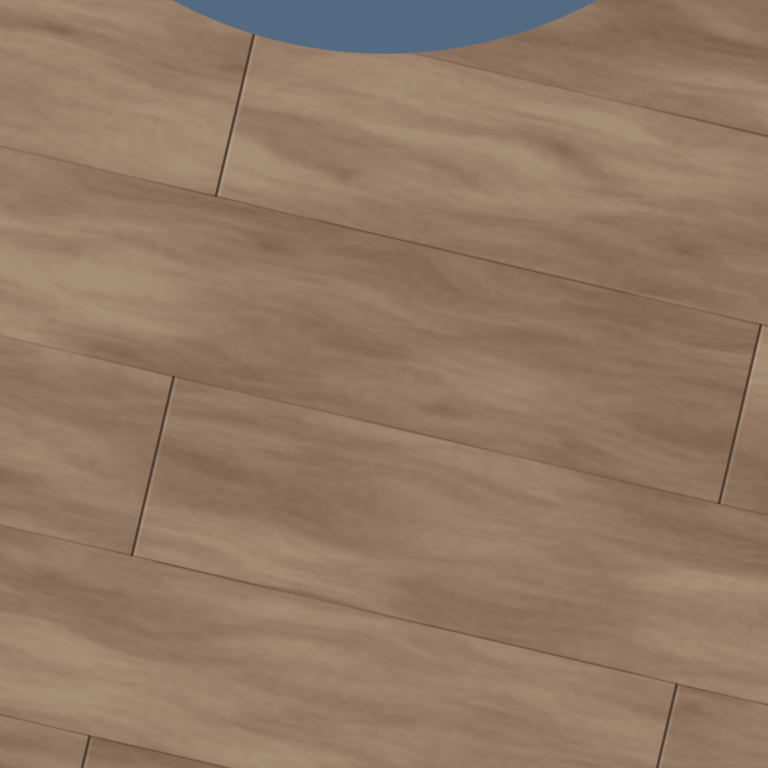
A Shadertoy shader for this texture:

```glsl
// Tilted rows of brown oak floor planks with staggered joints, under the rim of a blue disc.

const float TILT = 0.23;                      // slope of the rows, radians
const vec2 PLANK = vec2(1.458, 0.2402);       // length and height of one plank
const vec2 FIRST_CORNER = vec2(0.332, -0.055);
const vec2 DISC_CENTRE = vec2(0.501, 1.512);
const float DISC_RADIUS = 0.582;

const vec3 WOOD_DARK = vec3(0.50, 0.395, 0.315);
const vec3 WOOD_LIGHT = vec3(0.635, 0.535, 0.445);
const vec3 GROOVE = vec3(0.25, 0.19, 0.15);
const vec3 DISC_BLUE = vec3(0.33, 0.41, 0.51);

vec3 hash3(vec2 p) {
    vec3 q = fract(p.xyx * vec3(0.1031, 0.1030, 0.0973));
    q += dot(q, q.yxz + 33.33);
    return fract((q.xxy + q.yzz) * q.zyx);
}

// Smooth cellular noise: random cell tones blended by distance, centred on zero.
float cellTone(vec2 p) {
    vec2 cell = floor(p);
    float sum = 0.0, total = 0.0;
    for (int j = -1; j <= 1; j++)
    for (int i = -1; i <= 1; i++) {
        vec2 c = cell + vec2(i, j);
        vec3 h = hash3(c);
        vec2 d = c + 0.2 + 0.6 * h.xy - p;
        float w = exp(-5.0 * dot(d, d));
        sum += w * h.z;
        total += w;
    }
    return sum / total - 0.5;
}

// Sparse dark knots, each a small core with a long soft tail.
float knots(vec2 p, vec2 size) {
    vec2 cell = floor(p / size);
    float dark = 0.0;
    for (int j = -1; j <= 1; j++)
    for (int i = -1; i <= 1; i++) {
        vec2 c = cell + vec2(i, j);
        vec3 h = hash3(c + 71.0);
        vec2 d = p - (c + 0.15 + 0.7 * h.xy) * size;
        float core = exp(-dot(d * d, vec2(6000.0, 30000.0)));
        float tail = exp(-dot(d * d, vec2(350.0, 5000.0)));
        dark += smoothstep(0.5, 1.0, h.z) * (0.5 * core + 0.5 * tail);
    }
    return dark;
}

// Wood tone from 0 (dark) to 1 (light); p runs along x with the grain.
float woodTone(vec2 p, vec2 seed) {
    vec2 q = p + seed;
    q.y += 0.008 * sin(q.x * 9.0 + 2.0 * sin(q.y * 21.0)) + 0.004 * sin(q.x * 23.0 + q.y * 40.0);
    float tone = 0.62;
    tone += 0.75 * cellTone(q * vec2(2.8, 14.0));
    tone += 0.55 * cellTone(q * vec2(6.0, 42.0) + 17.0);
    tone += 0.28 * cellTone(q * vec2(17.0, 115.0) + 43.0);
    tone += 0.16 * cellTone(q * vec2(85.0, 190.0) + 91.0);
    tone += 0.02 * sin(q.y * 310.0 + 4.0 * sin(q.x * 7.0) + 3.0 * sin(q.y * 47.0));
    return tone - 0.55 * knots(q, vec2(0.22, 0.11));
}

float line(float dist, float halfWidth, float pixel) {
    return 1.0 - smoothstep(halfWidth - pixel, halfWidth + pixel, abs(dist));
}

void mainImage(out vec4 fragColor, in vec2 fragCoord) {
    vec2 uv = fragCoord / iResolution.y;
    float pixel = 1.0 / iResolution.y;

    // Plank coordinates: x along the row, y down across the rows.
    float c = cos(TILT), s = sin(TILT);
    vec2 down = vec2(uv.x, 1.0 - uv.y);
    vec2 p = vec2(c * down.x + s * down.y, c * down.y - s * down.x) - FIRST_CORNER;
    float row = floor(p.y / PLANK.y);
    float along = p.x / PLANK.x - 0.5 * mod(row, 2.0);
    vec2 plank = vec2(floor(along), row);

    // Signed distances to the nearest end joint and the nearest long seam.
    float joint = (fract(along + 0.5) - 0.5) * PLANK.x;
    float seam = (fract(p.y / PLANK.y + 0.5) - 0.5) * PLANK.y;

    // Wood figure, shaded gently across the floor and towards the seams.
    vec3 plankHash = hash3(plank + 31.0);
    float tone = woodTone(p, floor(plankHash.xy * 40.0) + 5.0);
    tone += 0.12 * (plankHash.z - 0.5) + 0.14 * (uv.y - 0.5) - 0.12 * (uv.x - 0.5);
    tone -= 0.10 * exp(-abs(seam) * 70.0);
    vec3 color = mix(WOOD_DARK, WOOD_LIGHT, clamp(tone, -0.1, 1.1));

    // Seams fade in and out but deepen beside a joint; joints are crisp with a pale lip.
    float wear = smoothstep(-0.2, 0.3, cellTone(vec2(p.x * 7.0, floor(p.y / PLANK.y + 0.5) * 3.7)));
    float seamDepth = 0.16 + 0.26 * wear + 0.3 * exp(-abs(joint) * 14.0);
    color = mix(color, GROOVE, seamDepth * line(seam, 0.0013, pixel));
    color += 0.05 * line(joint - 0.004, 0.0015, pixel);
    color = mix(color, GROOVE, 0.85 * line(joint, 0.0016, pixel));

    // Blue disc over the top edge.
    float disc = length(uv - DISC_CENTRE) - DISC_RADIUS;
    color = mix(color, DISC_BLUE, 1.0 - smoothstep(-pixel, pixel, disc));

    fragColor = vec4(color, 1.0);
}
```
